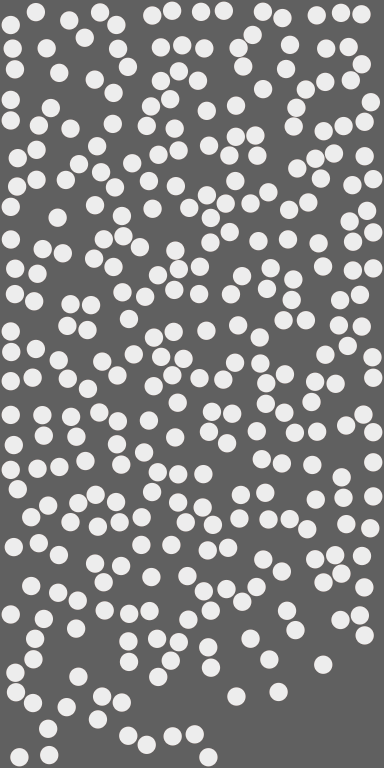
Give the GLSL for this pattern, as a Shadertoy shader.

```glsl
// Pale round dots packed loosely on charcoal, thinning toward a ragged lower edge.

// Lengths are in canvas widths
const vec3  GROUND    = vec3(0.376);
const vec3  DOT       = vec3(0.928);
const vec3  RIM_TINT  = vec3(0.020, -0.010, -0.020); // warm cast on the dot edge
const vec2  GRID      = vec2(14.0, 27.0);            // cells across and up
const float RADIUS    = 0.0238;
const float MARGIN    = 0.028;   // nearest a centre comes to the border
const float JITTER    = 0.82;    // share of the cell a centre may wander
const float PUSH_GAP  = 0.0535;  // centres closer than this are pushed apart
const float MIN_GAP   = 0.0490;  // of two centres still closer, one is dropped
const float MAX_PUSH  = 0.0400;
const float DROP_TOP  = 0.02;    // share of empty cells, upper part
const float DROP_MID  = 0.07;    // lower part
const float DROP_LOW  = 0.36;    // bottom fringe
const float FRINGE    = 0.36;    // height of the bottom fringe
const float SKIRT     = 0.30;    // empty height in the lower right corner

float hash(vec2 p, float salt) {
    return fract(sin(dot(p, vec2(127.1, 311.7)) + salt * 74.7) * 43758.5453);
}

vec2 canvasSize() {
    return vec2(1.0, iResolution.y / iResolution.x);
}

vec2 keepInside(vec2 p) {
    return clamp(p, vec2(MARGIN), canvasSize() - MARGIN);
}

// Jittered centre of a cell
vec2 seedPoint(vec2 id) {
    vec2 wander = vec2(hash(id, 1.0), hash(id, 2.0)) - 0.5;
    return keepInside((id + 0.5 + JITTER * wander) * canvasSize() / GRID);
}

// Whether a cell holds a dot at all
bool occupied(vec2 id) {
    if (any(lessThan(id, vec2(0.0))) || any(greaterThanEqual(id, GRID))) return false;
    vec2 p = seedPoint(id);
    if (p.y < SKIRT * smoothstep(0.5, 1.0, p.x)) return false;
    float drop = mix(DROP_MID, DROP_TOP, p.y / canvasSize().y);
    if (p.y < FRINGE) drop = DROP_LOW;
    return hash(id, 3.0) > drop;
}

// Centre after being pushed away from crowding neighbours
vec2 settledPoint(vec2 id) {
    vec2 p = seedPoint(id);
    vec2 push = vec2(0.0);
    for (int y = -1; y <= 1; y++)
    for (int x = -1; x <= 1; x++) {
        vec2 other = id + vec2(x, y);
        if ((x == 0 && y == 0) || !occupied(other)) continue;
        vec2 away = p - seedPoint(other);
        float dist = max(length(away), 1e-4);
        push += 0.5 * away / dist * max(PUSH_GAP - dist, 0.0);
    }
    push *= min(1.0, MAX_PUSH / max(length(push), 1e-4));
    return keepInside(p + push);
}

// True when a neighbour of higher rank still overlaps this dot
bool crowdedOut(vec2 id, vec2 p) {
    float rank = hash(id, 4.0);
    for (int y = -1; y <= 1; y++)
    for (int x = -1; x <= 1; x++) {
        vec2 other = id + vec2(x, y);
        if ((x == 0 && y == 0) || !occupied(other)) continue;
        if (hash(other, 4.0) > rank && distance(settledPoint(other), p) < MIN_GAP) return true;
    }
    return false;
}

void mainImage(out vec4 fragColor, in vec2 fragCoord) {
    float pixel = 1.0 / iResolution.x;
    vec2 p = fragCoord * pixel;
    vec2 cell = floor(p / canvasSize() * GRID);

    // Signed distance to the nearest surviving dot
    float edge = 1.0;
    for (int y = -1; y <= 1; y++)
    for (int x = -1; x <= 1; x++) {
        vec2 id = cell + vec2(x, y);
        if (!occupied(id)) continue;
        if (distance(p, seedPoint(id)) > RADIUS + MAX_PUSH + pixel) continue;
        vec2 centre = settledPoint(id);
        float d = distance(p, centre) - RADIUS;
        if (d < pixel && d < edge && !crowdedOut(id, centre)) edge = d;
    }

    // Smooth edge with a faint warm rim
    float cover = clamp(0.5 - edge / pixel, 0.0, 1.0);
    vec3 color = mix(GROUND, DOT, cover) + RIM_TINT * 4.0 * cover * (1.0 - cover);
    fragColor = vec4(color, 1.0);
}
```
